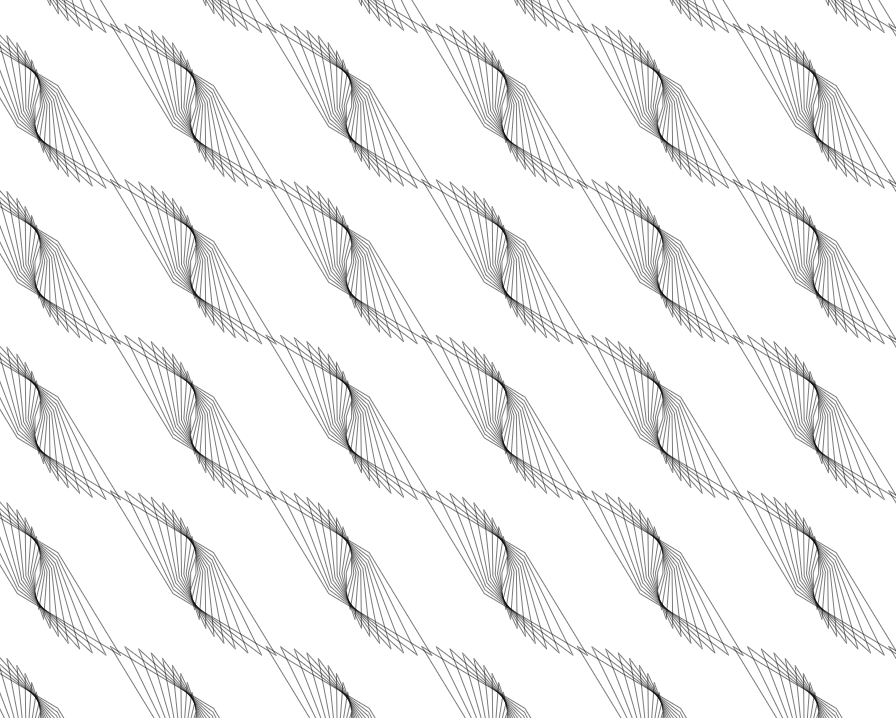
A WebGL 2 fragment shader for this pattern:

```glsl
#version 300 es
precision highp float;
// Square grid of hairline rhombi that turn and shrink into twisted, overlapping leaves.

uniform vec2 u_resolution;
out vec4 fragColor;

// Layout, in canvas heights
const float TILE_SIZE = 0.2168;
const vec2 LEAF_CENTER = vec2(0.486, 0.6354);

// Leaf shape, in tiles and degrees
const int RHOMBUS_COUNT = 11;
const float LONG_RADIUS = 0.75;
const float SHORT_RADIUS = 0.185;
const float SHRINK_STEP = 0.086;
const float NARROWING = 1.2;
const float START_ANGLE = -44.8;
const float TURN_STEP = -5.4;
const float LINE_WIDTH = 0.0034;

const vec3 PAPER = vec3(1.0);
const vec3 INK = vec3(0.02);

float segmentDistance(vec2 p, vec2 a, vec2 b) {
    vec2 ab = b - a;
    float t = clamp(dot(p - a, ab) / dot(ab, ab), 0.0, 1.0);
    return length(p - a - ab * t);
}

// Distance to the outline of a rhombus with the given half diagonals
float rhombusOutline(vec2 p, vec2 radii) {
    return segmentDistance(abs(p), vec2(radii.x, 0.0), vec2(0.0, radii.y));
}

// Coverage of a line; thin lines fade instead of vanishing
float lineCoverage(float dist, float pixel) {
    float width = max(LINE_WIDTH, pixel);
    float strength = min(LINE_WIDTH / pixel, 1.0);
    return strength * clamp((0.5 * (width + pixel) - dist) / pixel, 0.0, 1.0);
}

// Share of paper left visible by one leaf
float leafPaper(vec2 p, float pixel) {
    float paper = 1.0;
    for (int i = 0; i < RHOMBUS_COUNT; i++) {
        float n = float(i);
        float scale = 1.0 - SHRINK_STEP * n;
        float angle = radians(START_ANGLE + TURN_STEP * n);
        vec2 axis = vec2(cos(angle), sin(angle));
        vec2 local = vec2(dot(p, axis), dot(p, vec2(-axis.y, axis.x)));
        vec2 radii = vec2(LONG_RADIUS * scale, SHORT_RADIUS * pow(scale, NARROWING));
        paper *= 1.0 - lineCoverage(rhombusOutline(local, radii), pixel);
    }
    return paper;
}

void main() {
    vec2 p = (gl_FragCoord.xy / u_resolution.y - LEAF_CENTER) / TILE_SIZE;
    float pixel = 1.0 / (u_resolution.y * TILE_SIZE);
    vec2 cell = fract(p);

    // Leaves reach past their tile, so draw the four nearest
    float paper = 1.0;
    for (int y = 0; y < 2; y++) {
        for (int x = 0; x < 2; x++) {
            paper *= leafPaper(cell - vec2(x, y), pixel);
        }
    }
    fragColor = vec4(mix(INK, PAPER, paper), 1.0);
}
```
